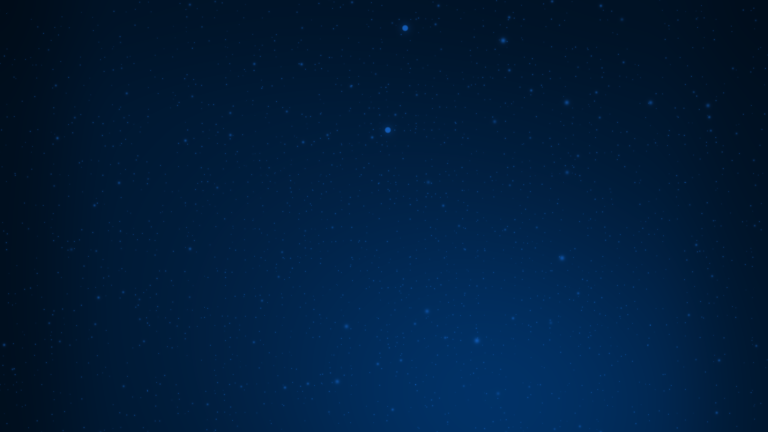
This background is drawn by a WebGL 1 fragment shader. Its source:

```glsl
precision highp float;
// Deep blue night sky: a wide glow rising from the lower right of centre,
// a faint haze on the left and darkened edges, under layers of stars that
// are scattered over jittered grids, from fine dust to soft bright discs.

uniform vec2 u_resolution;

// Positions are in canvas heights, measured from the centre.
const vec3 SKY_TINT = vec3(0.008, 0.485, 1.0);
const vec3 STAR_TINT = vec3(0.09, 0.43, 0.86);

const float SKY_LEVEL = 0.152;
const vec2 GLOW_CENTER = vec2(0.30, -0.45);
const vec2 GLOW_SIZE = vec2(0.58, 0.50);
const float GLOW_LEVEL = 0.222;
const vec2 HAZE_CENTER = vec2(-0.24, -0.08);
const vec2 HAZE_SIZE = vec2(0.66, 0.62);
const float HAZE_LEVEL = 0.068;

const float SIDE_FADE = 0.16;
const float LEFT_DARKNESS = 0.32;
const float RIGHT_DARKNESS = 0.20;
const float TOP_FADE = 0.30;
const float TOP_DARKNESS = 0.12;

const vec2 UPPER_DISC = vec2(0.049, 0.435);
const vec2 LOWER_DISC = vec2(0.009, 0.199);
const float DISC_RADIUS = 0.0065;

const vec2 DUST_CENTER = vec2(0.05, -0.02);
const vec2 DUST_SIZE = vec2(0.75, 0.50);

// Two random values per cell, without sine.
vec2 hash22(vec2 p) {
  vec3 q = fract(vec3(p.xyx) * vec3(0.1031, 0.1030, 0.0973));
  q += dot(q, q.yzx + 33.33);
  return fract((q.xx + q.yz) * q.zy);
}

float softSpot(vec2 p, vec2 center, vec2 size) {
  vec2 d = (p - center) / size;
  return exp(-dot(d, d));
}

// One star per grid cell, kept with the given chance.
float starLayer(vec2 p, float cells, float chance, float radius, float seed) {
  vec2 grid = p * cells + 100.0;
  vec2 cell = floor(grid);
  vec2 jitter = hash22(cell + seed);
  vec2 traits = hash22(cell + seed + 57.0);
  vec2 offset = (fract(grid) - mix(vec2(0.24), vec2(0.76), jitter)) / cells;
  float size = max(radius * mix(0.65, 1.2, traits.y), 0.62 / u_resolution.y);
  float core = softSpot(offset, vec2(0.0), vec2(size));
  float halo = 0.14 * softSpot(offset, vec2(0.0), vec2(size * 2.0));
  return step(traits.x, chance) * mix(0.25, 1.0, traits.y) * (core + halo);
}

// A large star with a soft edge and a faint halo.
float discStar(vec2 p, vec2 center) {
  float d = length(p - center);
  float edge = max(0.0025, 1.0 / u_resolution.y);
  float disc = 1.0 - smoothstep(DISC_RADIUS - edge, DISC_RADIUS + edge, d);
  return 0.62 * disc + 0.15 * softSpot(p, center, vec2(2.0 * DISC_RADIUS));
}

float skyBrightness(vec2 p, vec2 uv) {
  float level = SKY_LEVEL
    + GLOW_LEVEL * softSpot(p, GLOW_CENTER, GLOW_SIZE)
    + HAZE_LEVEL * softSpot(p, HAZE_CENTER, HAZE_SIZE);
  float left = 1.0 - smoothstep(0.0, SIDE_FADE, uv.x);
  float right = 1.0 - smoothstep(0.0, SIDE_FADE, 1.0 - uv.x);
  float top = smoothstep(1.0 - TOP_FADE, 1.0, uv.y);
  return level * (1.0 - LEFT_DARKNESS * left)
    * (1.0 - RIGHT_DARKNESS * right) * (1.0 - TOP_DARKNESS * top);
}

void main() {
  vec2 uv = gl_FragCoord.xy / u_resolution;
  vec2 p = (gl_FragCoord.xy - 0.5 * u_resolution) / u_resolution.y;

  // Fine dust gathers around the middle of the sky.
  float density = softSpot(p, DUST_CENTER, DUST_SIZE);
  float stars = 0.0;
  for (int i = 0; i < 2; i++) {
    float layer = float(i);
    stars += 0.25 * starLayer(p, 58.0 - 13.0 * layer,
      0.07 + 0.33 * density, 0.0015, 11.0 + 23.0 * layer);
  }

  // Medium and bright stars spread over the whole canvas.
  stars += 0.38 * starLayer(p, 19.0, 0.22, 0.0026, 71.0);
  stars += 0.54 * starLayer(p, 6.0, 0.20, 0.0046, 131.0);
  stars += discStar(p, UPPER_DISC) + discStar(p, LOWER_DISC);

  vec3 sky = SKY_TINT * skyBrightness(p, uv);
  gl_FragColor = vec4(mix(sky, STAR_TINT, clamp(stars, 0.0, 1.0)), 1.0);
}
```
